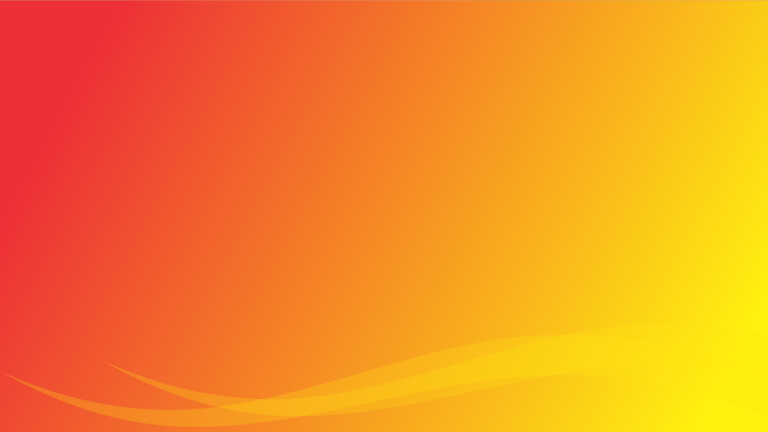
Give the GLSL for this background, as a Shadertoy shader.

```glsl
// Height of a ribbon edge: dips to a trough, climbs to a crest, then falls away
float ribbonEdge(float x, vec2 trough, vec2 crest, float fall) {
    float start = 0.141;
    if (x < trough.x) {
        float s = 1.0 - x / trough.x;
        return trough.y + (start - trough.y) * s * s;
    }
    float beyond = max(x - crest.x, 0.0);
    return mix(trough.y, crest.y, smoothstep(trough.x, crest.x, x)) - fall * beyond * beyond;
}

// Coverage of the ribbon between its two edges
float ribbon(vec2 p, float blur) {
    float upper = ribbonEdge(p.x, vec2(0.394, 0.051), vec2(1.285, 0.2245), 0.346);
    float lower = ribbonEdge(p.x, vec2(0.451, 0.0116), vec2(1.296, 0.132), 0.43);
    return step(0.0, p.x)
        * smoothstep(-blur, blur, upper - p.y)
        * smoothstep(-blur, blur, p.y - lower);
}

void mainImage(out vec4 fragColor, in vec2 fragCoord) {
    vec2 p = fragCoord / iResolution.xy * vec2(16.0 / 9.0, 1.0);
    float blur = 0.75 / iResolution.y;

    // Slanted gradient from red to yellow
    vec3 red = vec3(0.93, 0.19, 0.215);
    vec3 yellow = vec3(1.0, 0.95, 0.06);
    float along = (dot(vec2(p.x, 1.0 - p.y), vec2(0.88, 0.47)) - 0.255) / 1.645;
    vec3 color = mix(red, yellow, clamp(along, 0.0, 1.0));

    // Two translucent ribbons, the second shifted right and up
    for (int i = 0; i < 2; i++) {
        vec2 shift = float(i) * vec2(0.236, 0.025);
        color = mix(color, vec3(1.0, 0.9, 0.06), 0.25 * ribbon(p - shift, blur));
    }

    // Faint pale rim along the top
    color = mix(color, vec3(0.8, 0.65, 0.55), 0.4 * smoothstep(0.997, 1.0, p.y));

    fragColor = vec4(color, 1.0);
}
```
